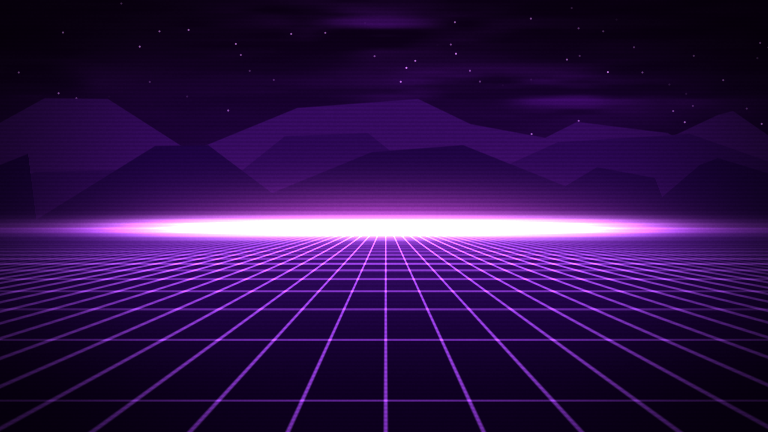
Write a Shadertoy shader that draws this background.

```glsl
// Neon violet grid floor running to a glowing horizon below layered night mountains.
#define HORIZON 0.472
#define VANISH vec2(0.004, 0.495)
#define LANE_WIDTH 0.458
#define ROW_DEPTH 0.845
#define SCANLINES 108.0
#define STAR_CELLS 34.0
#define STAR_SHARE 0.10
#define GRAIN 0.025
#define VIGNETTE 0.62

float hash(vec2 p) {
    vec3 q = fract(p.xyx * 0.1031);
    q += dot(q, q.yzx + 33.33);
    return fract((q.x + q.y) * q.z);
}

float noise(vec2 p) {
    vec2 i = floor(p), f = fract(p);
    f = f * f * (3.0 - 2.0 * f);
    return mix(mix(hash(i), hash(i + vec2(1, 0)), f.x),
               mix(hash(i + vec2(0, 1)), hash(i + vec2(1, 1)), f.x), f.y);
}

// Height of a hill with a straight top from a to b and sloping flanks
float mesa(float x, vec2 a, vec2 b, float leftSlope, float rightSlope) {
    float top = mix(a.y, b.y, clamp((x - a.x) / (b.x - a.x), 0.0, 1.0));
    return top - max(a.x - x, 0.0) * leftSlope - max(x - b.x, 0.0) * rightSlope;
}

float farRidge(float x) {
    float h = mesa(x, vec2(-0.785, 0.773), vec2(-0.639, 0.771), 0.55, 0.64);
    h = max(h, mesa(x, vec2(-0.201, 0.750), vec2(0.079, 0.771), 0.41, 0.48));
    h = max(h, mesa(x, vec2(0.199, 0.713), vec2(0.373, 0.681), 1.0, 0.5));
    h = max(h, mesa(x, vec2(0.447, 0.718), vec2(0.657, 0.692), 0.5, 0.6));
    return max(h, mesa(x, vec2(0.773, 0.734), vec2(0.808, 0.743), 0.47, 0.69));
}

float midRidge(float x) {
    float h = mesa(x, vec2(-0.808, 0.602), vec2(-0.623, 0.606), 0.6, 0.3);
    h = max(h, mesa(x, vec2(-0.229, 0.685), vec2(-0.037, 0.692), 0.8, 0.8));
    return max(h, mesa(x, vec2(0.403, 0.671), vec2(0.708, 0.690), 0.45, 0.35));
}

float nearRidge(float x) {
    float h = mesa(x, vec2(-0.889, 0.618), vec2(-0.824, 0.644), 0.4, 8.0);
    h = max(h, mesa(x, vec2(-0.530, 0.662), vec2(-0.407, 0.664), 0.62, 0.75));
    h = max(h, mesa(x, vec2(-0.028, 0.648), vec2(0.183, 0.664), 0.41, 0.4));
    h = max(h, mesa(x, vec2(0.493, 0.613), vec2(0.627, 0.588), 0.6, 2.6));
    return max(h, mesa(x, vec2(0.731, 0.618), vec2(0.773, 0.634), 0.85, 0.3));
}

float patchGlow(vec2 p, vec2 center, vec2 size) {
    vec2 d = (p - center) / size;
    return exp(-dot(d, d));
}

vec3 sky(vec2 p, float px) {
    vec3 col = mix(vec3(0.10, 0.006, 0.20), vec3(0.045, 0.0, 0.085), smoothstep(0.68, 0.95, p.y));

    // Streaked clouds
    float cloud = patchGlow(p, vec2(-0.04, 0.935), vec2(0.24, 0.05))
                + patchGlow(p, vec2(0.20, 0.805), vec2(0.26, 0.035))
                + 0.8 * patchGlow(p, vec2(0.50, 0.780), vec2(0.26, 0.04))
                + 0.4 * patchGlow(p, vec2(-0.80, 0.815), vec2(0.20, 0.04));
    float streak = noise(p * vec2(5.0, 38.0)) * 0.7 + noise(p * vec2(11.0, 85.0)) * 0.3;
    col += vec3(0.16, 0.035, 0.25) * (cloud + 0.12) * smoothstep(0.15, 0.85, streak);

    // One possible star per cell
    vec2 cell = floor(p * STAR_CELLS);
    vec2 spot = 0.2 + 0.6 * vec2(hash(cell + 7.0), hash(cell + 19.0));
    float starDist = length(fract(p * STAR_CELLS) - spot) / STAR_CELLS;
    float star = step(1.0 - STAR_SHARE, hash(cell + 41.0)) * hash(cell + 53.0);
    col += vec3(0.75, 0.5, 0.8) * star * (1.0 - smoothstep(0.0008, 0.0015 + px, starDist));

    // Mountains, back to front
    vec3 edge = smoothstep(-px, px, vec3(farRidge(p.x), midRidge(p.x), nearRidge(p.x)) - p.y);
    col = mix(col, vec3(0.20, 0.038, 0.36), edge.x);
    col = mix(col, vec3(0.155, 0.022, 0.31), edge.y);
    return mix(col, vec3(0.105, 0.008, 0.245), edge.z);
}

vec3 gridFloor(vec2 p, float px) {
    float depth = max(VANISH.y - p.y, 0.01);
    float below = max(HORIZON - p.y, 0.0);
    float side = p.x - VANISH.x;
    float spread = exp(-pow(p.x / 0.75, 2.0));
    vec3 col = mix(vec3(0.13, 0.012, 0.29), vec3(0.055, 0.0, 0.13), smoothstep(0.05, 0.42, below));
    col += vec3(0.42, 0.19, 0.58) * exp(-below / 0.055) * spread;

    // Distances to the closest lane and row line, in canvas units
    vec2 gridPos = vec2(side / (LANE_WIDTH * depth), ROW_DEPTH / depth);
    vec2 spacing = vec2(LANE_WIDTH * depth / length(vec2(1.0, side / depth)), depth * depth / ROW_DEPTH);
    vec2 dist = abs(fract(gridPos + 0.5) - 0.5) * spacing;
    vec2 halfWidth = vec2(0.001 + 0.012 * depth, 0.003);
    vec2 line = 1.0 - smoothstep(halfWidth * 0.2, halfWidth + 0.5 * px, dist);
    line *= smoothstep(vec2(0.001), vec2(0.012), spacing);
    vec3 lineColor = mix(vec3(0.46, 0.20, 0.66), vec3(0.66, 0.38, 0.76), exp(-below / 0.15));
    return col + lineColor * (line.x + line.y * 0.65) * mix(0.6, 1.0, spread);
}

void mainImage(out vec4 fragColor, in vec2 fragCoord) {
    float px = 1.0 / iResolution.y;
    vec2 p = vec2(fragCoord.x - 0.5 * iResolution.x, fragCoord.y) * px;
    float h = p.y - HORIZON;
    vec3 col = mix(gridFloor(p, px), sky(p, px), smoothstep(-px, px, h));

    // Halo above the horizon, then the white-hot band
    float halo = exp(-pow(max(h, 0.0) / 0.068, 1.4)) * exp(-pow(p.x / 0.52, 2.0)) * smoothstep(-0.02, 0.0, h);
    col += vec3(0.78, 0.34, 0.72) * halo;
    float power = 0.3 + 1.6 * exp(-pow(abs(p.x) / 0.6, 4.0));
    float band = exp(-pow(h / 0.020, 2.0));
    col += band * (vec3(0.75, 0.30, 0.95) * power + vec3(0.2, 0.3, 0.1) * power * power);

    // Scanlines, grain and darkened corners
    col *= 1.0 + 0.07 * cos(6.28318 * p.y * SCANLINES);
    col *= 1.0 - VIGNETTE * smoothstep(0.45, 1.1, length(vec2(p.x, (p.y - 0.5) * 1.3)));
    col += GRAIN * (hash(floor(p * 288.0) + 300.0) - 0.5) * sqrt(max(col, 0.0));
    fragColor = vec4(clamp(col, 0.0, 1.0), 1.0);
}
```
